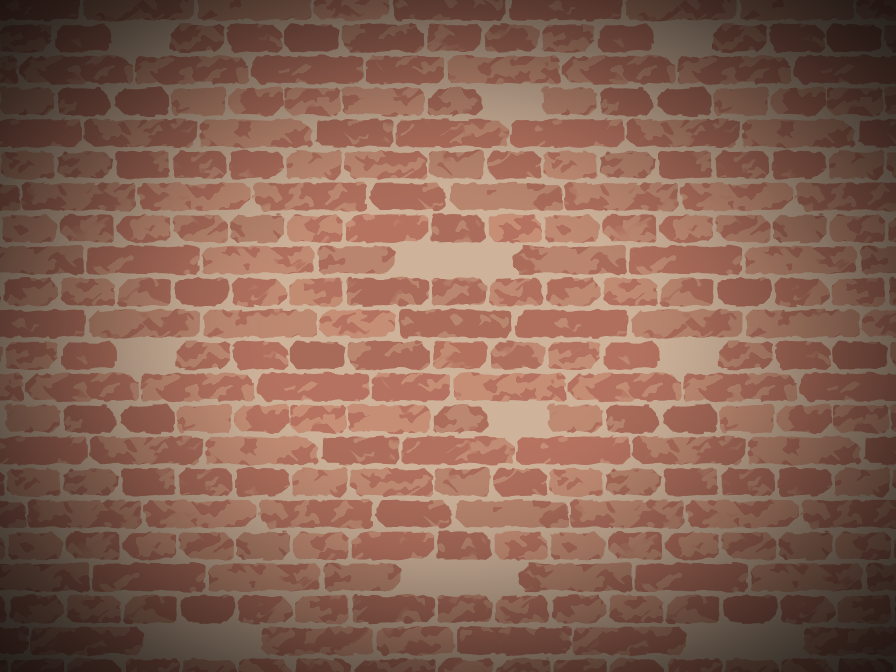
Give the GLSL for this texture, as a Shadertoy shader.

```glsl
// Weathered brick wall: rows of short bricks alternate with rows of long ones,
// with a few bricks missing. Chamfered boxes form the bricks, smooth cellular
// noise gives two-tone flaking, and an oval vignette darkens the borders.

#define ROWS 21.18        // brick rows over the canvas height
#define TILE_ROWS 10.0    // rows before the layout repeats
#define TILE_WIDTH 17.1   // layout repeat across, in row heights
#define SHORT_BRICK 1.8
#define LONG_BRICK 3.64
#define ROW_DRIFT 0.0184  // sideways creep per row
#define JOINT vec2(0.055, 0.075)
#define RAGGED 0.10
#define VIGNETTE 0.85

const vec3 MORTAR = vec3(0.81, 0.70, 0.605);
const vec3 CLAY_LIGHT = vec3(0.75, 0.54, 0.445);
const vec3 CLAY_DARK = vec3(0.69, 0.435, 0.365);

float hash(vec2 p) {
    return fract(sin(dot(p, vec2(127.1, 311.7))) * 4375.85);
}

// Random cell values blended by distance to their jittered centres.
float cellular(vec2 p) {
    vec2 cell = floor(p);
    float total = 0.0, weights = 0.0;
    for (int j = -1; j <= 1; j++)
    for (int i = -1; i <= 1; i++) {
        vec2 c = cell + vec2(i, j);
        vec2 centre = c + vec2(hash(c), hash(c + 37.0));
        float w = exp(-7.0 * length(p - centre));
        total += w * hash(c + 71.0);
        weights += w;
    }
    return total / weights;
}

// Layered sines bend the patches into torn, slanted flakes.
vec2 warp(vec2 p) {
    p += 0.12 * sin(p.yx * vec2(7.0, 5.0) + vec2(0.0, 1.7));
    return p + 0.05 * sin(p.yx * vec2(19.0, 16.0) + vec2(2.1, 0.4));
}

float chamferedBox(vec2 p, vec2 halfSize, float cut) {
    vec2 q = abs(p) - halfSize;
    return max(max(q.x, q.y), (q.x + q.y + cut) * 0.707);
}

bool isMissing(float row, float column) {
    return (row == 1.0 && column == 5.0) || (row == 3.0 && column == 2.0)
        || (row == 8.0 && column == 1.0) || (row == 10.0 && column == 3.0);
}

void mainImage(out vec4 fragColor, in vec2 fragCoord) {
    vec2 uv = fragCoord / iResolution.xy;
    float pixel = ROWS / iResolution.y;
    vec2 p = vec2(fragCoord.x, iResolution.y - fragCoord.y) * pixel;
    p.y += 0.30;

    // Row layout; the lowest rows leave the repeating sequence.
    float row = floor(p.y);
    float tileRow = row < 2.0 * TILE_ROWS ? mod(row, TILE_ROWS) : row - TILE_ROWS;
    bool isShort = mod(tileRow, 2.0) == 1.0;
    bool isShifted = mod(tileRow, 4.0) == 2.0;
    float brick = isShort ? SHORT_BRICK : LONG_BRICK;
    float oddBrick = TILE_WIDTH - brick * (isShort ? 8.0 : 4.0);
    float start = isShort ? 10.70 : (isShifted ? 11.47 : 9.82);

    // Each repeat opens with one odd-sized brick, then regular ones.
    float x = mod(p.x - start - row * ROW_DRIFT, TILE_WIDTH);
    float column = x < oddBrick ? 0.0 : 1.0 + floor((x - oddBrick) / brick);
    float width = column == 0.0 ? oddBrick : brick;
    float left = column == 0.0 ? 0.0 : oddBrick + (column - 1.0) * brick;
    vec2 local = vec2(x - left - 0.5 * width, fract(p.y) - 0.5);
    vec2 id = vec2(column, tileRow);
    float seed = hash(id + 5.0);

    // Brick outline with uneven corners and ragged sides.
    vec2 grain = warp(local + 13.0 * vec2(seed, hash(id + 19.0)));
    float corner = hash(id + 3.0 * sign(local) + 43.0);
    float cut = mix(0.06, 0.36, corner * corner);
    float outline = chamferedBox(local, vec2(0.5 * width, 0.5) - JOINT, cut);
    outline += RAGGED * (cellular(grain * 4.0) - 0.5);
    outline += 0.015 * sin(local.x * 4.0 + seed * 40.0);
    float cover = clamp(0.5 - outline / pixel, 0.0, 1.0);
    if (isMissing(tileRow, column)) cover = 0.0;

    // Flaked clay: every brick keeps its own amount of dark face.
    grain.x += 0.5 * local.y;
    float flakes = cellular(grain * vec2(2.3, 4.2));
    float darkShare = mix(0.22, 0.95, hash(id + 61.0));
    float dark = smoothstep(-1.5 * pixel, 1.5 * pixel, darkShare - flakes);
    vec3 clay = mix(CLAY_LIGHT, CLAY_DARK, dark) * mix(0.96, 1.04, seed);
    vec3 color = mix(MORTAR, clay, cover);

    // Oval vignette.
    float radius = length(uv * 2.0 - 1.0);
    color *= 1.0 - VIGNETTE * smoothstep(0.35, 1.55, radius);
    fragColor = vec4(color, 1.0);
}
```
